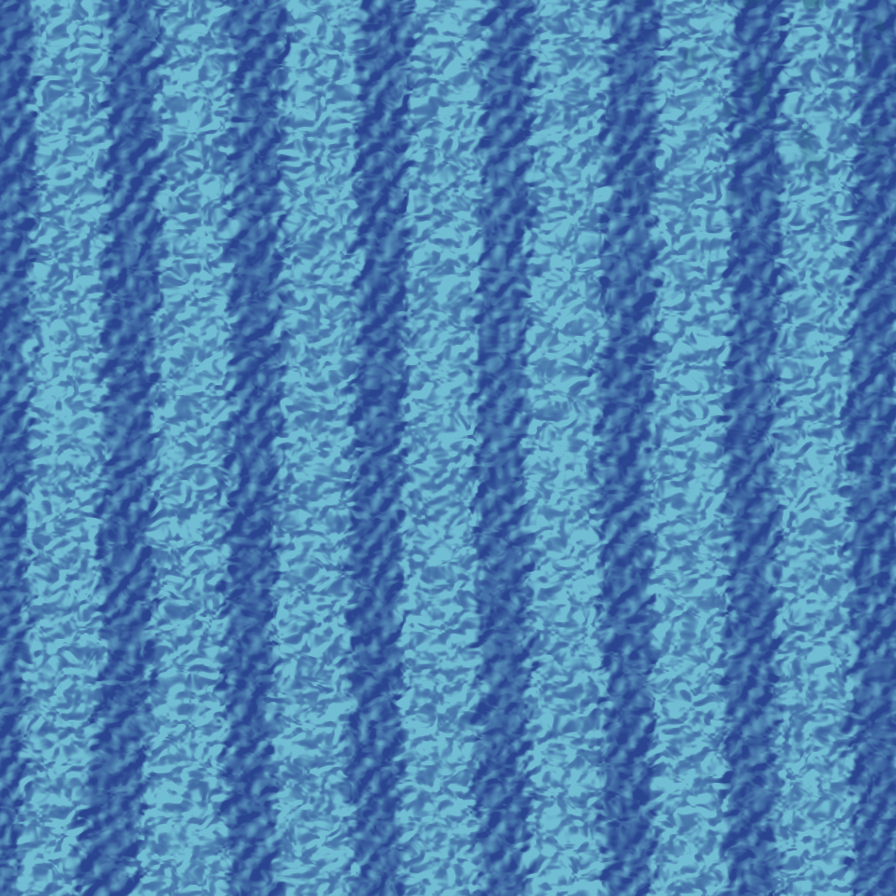
Reproduce this texture procedurally as a WebGL 1 fragment shader.

```glsl
precision highp float;

uniform vec2 u_resolution;

// Dye colours
const vec3 DEEP_BLUE = vec3(0.165, 0.275, 0.565);
const vec3 PALE_BLUE = vec3(0.445, 0.745, 0.83);
const vec3 STAIN_COLOR = vec3(0.13, 0.33, 0.47);

// Vertical stripes, in canvas units
const float STRIPE_PITCH = 0.1391;
const float STRIPE_START = 0.003;
const float STRIPE_HALF_WIDTH = 0.0285;
const float STRIPE_SOFTNESS = 0.009;
const float STRIPE_WOBBLE = 0.007;

// Diagonal ribs inside the dark stripes
const float RIB_COUNT = 26.0;
const float RIB_SLOPE = 1.35;
const float RIB_DEPTH = 0.19;
const float BEAD_PITCH = 0.0125;
const float BEAD_DEPTH = 0.11;

// Fibre grain and wear
const vec2 GRAIN_SCALE = vec2(120.0, 145.0);
const float GRAIN_WARP = 1.3;
const float PALE_TONE = 0.74;
const float DARK_TONE = 0.27;
const float PALE_GRAIN = 0.95;
const float DARK_GRAIN = 0.48;
const float WEAR = 0.17;
const float TAU = 6.2831853;

float hash(vec2 p) {
  return fract(sin(dot(p, vec2(127.1, 311.7))) * 43758.5453);
}

float noise(vec2 p) {
  vec2 cell = floor(p);
  vec2 f = fract(p);
  f = f * f * (3.0 - 2.0 * f);
  float low = mix(hash(cell), hash(cell + vec2(1.0, 0.0)), f.x);
  float high = mix(hash(cell + vec2(0.0, 1.0)), hash(cell + 1.0), f.x);
  return mix(low, high, f.y);
}

// Raised fibres lit from the upper left, centred on zero
float fibreRelief(vec2 p) {
  vec2 q = p * GRAIN_SCALE;
  q += GRAIN_WARP * vec2(noise(q * 0.45 + 51.0), noise(q * 0.45 + 87.0));
  float fine = noise(q) - noise(q + vec2(-0.6, 0.8));
  float thread = noise(q * 1.9 + 13.0) - 0.5;
  float coarse = noise(q * 0.55 + 31.0) - 0.5;
  float relief = 0.7 * fine + 0.5 * thread + 0.4 * coarse;
  // Steepen the middle so that the tufts have crisp borders
  return mix(relief, 0.7 * smoothstep(-0.28, 0.28, relief) - 0.35, 0.6);
}

// Horizontal drift of the cloth: a lean near the top, a pull at lower left
float clothDrift(vec2 p) {
  float lean = 0.009 * smoothstep(0.45, 1.0, p.y);
  float reach = (p.x - 0.1) / 0.09;
  float pull = 0.032 * smoothstep(0.24, 0.0, p.y) * exp(-reach * reach);
  float sway = STRIPE_WOBBLE * (noise(p * vec2(5.0, 6.0) + 7.0) - 0.5);
  return lean - pull + sway;
}

// Tone of the ribbed twill; offset is the distance from the stripe centre
float ribTone(vec2 p, float offset, float stripe) {
  float warp = 0.7 * (noise(p * vec2(16.0, 20.0) + 3.0) - 0.5);
  warp += 0.3 * (noise(p * vec2(75.0, 85.0) + 9.0) - 0.5);
  float phase = (p.y - RIB_SLOPE * offset) * RIB_COUNT + warp + hash(vec2(stripe, 5.0));
  float rib = cos(TAU * phase);
  float bead = cos(TAU * (offset / BEAD_PITCH + 0.5 * phase));
  float strength = 0.5 + noise(p * vec2(40.0, 48.0) + 67.0);
  return strength * (RIB_DEPTH * rib + BEAD_DEPTH * bead * (0.6 + 0.4 * rib));
}

void main() {
  vec2 p = gl_FragCoord.xy / u_resolution;

  // Stripe index and signed distance from its centre line
  float across = (p.x - clothDrift(p) - STRIPE_START) / STRIPE_PITCH;
  float stripe = floor(across + 0.5);
  float offset = (across - stripe) * STRIPE_PITCH;

  // Ragged stripe edge follows the ribs and the tufts
  float grain = fibreRelief(p);
  float ribs = ribTone(p, offset, stripe);
  float ragged = 0.012 * (noise(p * vec2(70.0, 85.0) + 19.0) - 0.5);
  ragged += 0.016 * ribs + 0.008 * grain;
  float edge = abs(offset) - STRIPE_HALF_WIDTH + ragged;
  float dark = 1.0 - smoothstep(-STRIPE_SOFTNESS, STRIPE_SOFTNESS, edge);

  // Pale nap and dark twill
  float paleTone = PALE_TONE + PALE_GRAIN * grain;
  float darkTone = DARK_TONE + ribs + DARK_GRAIN * grain;
  float tone = mix(paleTone, darkTone, dark);

  // Uneven fading, a little deeper at upper right
  float clouds = 0.5 * noise(p * 7.0 + 11.0) + 0.5 * noise(p * 17.0 + 23.0) - 0.5;
  float corner = smoothstep(0.5, 1.0, p.x) * smoothstep(0.65, 1.0, p.y);
  tone += WEAR * clouds * (1.0 - 0.4 * dark) - 0.08 * corner;
  vec3 color = mix(DEEP_BLUE, PALE_BLUE, clamp(tone, 0.0, 1.0));

  // Sparse stains in the same corner
  float stain = smoothstep(0.78, 0.95, noise(p * vec2(60.0, 32.0) + 41.0)) * corner;
  color = mix(color, STAIN_COLOR, 0.6 * stain);

  gl_FragColor = vec4(color, 1.0);
}
```
